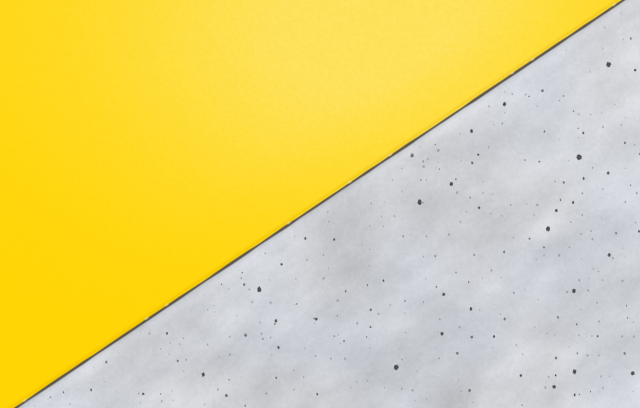
Reproduce this texture procedurally as a Shadertoy shader.

```glsl
// A glossy yellow panel meets a slab of pale concrete along a diagonal seam.
// The signed distance to the seam splits the two materials; fractal noise
// mottles the concrete, and hashed grid cells scatter its pores and chips.

#define SEAM_START vec2(0.0367, 0.0)
#define SEAM_END vec2(1.5265, 1.0)
#define SEAM_WIDTH 0.0027
#define GLOW_CENTER vec2(0.92, 0.92)
#define YELLOW_DEEP vec3(1.0, 0.834, 0.01)
#define YELLOW_PALE vec3(0.995, 0.885, 0.36)
#define CONCRETE vec3(0.80, 0.81, 0.83)
#define SEAM_COLOR vec3(0.30, 0.27, 0.24)
#define PORE_COLOR vec3(0.24, 0.24, 0.26)
#define MOTTLE 0.20
#define PORE_CELL 0.066
#define PORE_CHANCE 0.26

float hash(vec2 p) {
    vec3 h = fract(vec3(p.xyx) * 0.1031);
    h += dot(h, h.yzx + 33.33);
    return fract((h.x + h.y) * h.z);
}

float noise(vec2 p) {
    vec2 i = floor(p), f = fract(p);
    f = f * f * (3.0 - 2.0 * f);
    float low = mix(hash(i), hash(i + vec2(1, 0)), f.x);
    float high = mix(hash(i + vec2(0, 1)), hash(i + vec2(1, 1)), f.x);
    return mix(low, high, f.y);
}

float fbm(vec2 p) {
    float sum = 0.0, amp = 0.5;
    for (int i = 0; i < 5; i++) {
        sum += amp * noise(p);
        p = mat2(1.6, 1.2, -1.2, 1.6) * p + 7.3;
        amp *= 0.5;
    }
    return sum;
}

// Coverage of scattered dark holes, at most one per grid cell
float pores(vec2 p, float cell, float chance, float radius, float px) {
    vec2 id = floor(p / cell);
    float exists = step(hash(id + 3.7), chance);
    vec2 center = 0.2 + 0.6 * vec2(hash(id + 11.0), hash(id + 29.0));
    vec2 d = (fract(p / cell) - center) * cell;
    d.x *= 1.0 + 0.5 * hash(id + 47.0);
    float size = hash(id + 61.0);
    float r = radius * (0.45 + 0.75 * size * size);
    r *= 0.8 + 0.4 * noise(p * 500.0);
    return exists * (1.0 - smoothstep(r - px, r + px, length(d)));
}

vec3 yellowPanel(vec2 p, float dist) {
    // Soft reflection, stretched sideways and fading to the lower left
    vec2 g = (p - GLOW_CENTER) / vec2(0.66, 0.50);
    float glow = exp(-dot(g, g));
    glow *= mix(0.75, 1.0, smoothstep(0.0, 0.22, dist));
    glow += 0.12 * smoothstep(0.3, 1.0, p.y);
    vec3 color = mix(YELLOW_DEEP, YELLOW_PALE, clamp(glow, 0.0, 1.0));

    // Fine paint grain
    float grain = noise(p * 150.0) + noise(p * 290.0) - 1.0;
    color += grain * vec3(0.006, 0.009, 0.025) * (0.3 + glow);

    // Shaded lip beside the seam
    float lip = exp(-pow((dist - 0.007) / 0.004, 2.0));
    return color - lip * vec3(0.03, 0.05, 0.06);
}

vec3 concreteSlab(vec2 p, vec2 seam, float px) {
    // Broad clouds, stains along the seam direction and fine grit
    float clouds = fbm(p * 4.5 + 2.0) - 0.48;
    float stains = fbm(seam * vec2(9.0, 17.0) + 13.0) - 0.48;
    float grit = noise(p * 130.0) + noise(p * 260.0) - 1.0;
    float tone = MOTTLE * (0.55 * clouds + 0.65 * stains) + 0.018 * grit;

    // Paler toward the lower right, with a worn light rim at the seam
    tone += 0.03 * smoothstep(0.7, 1.6, p.x - 0.5 * p.y) - 0.008;
    tone += 0.035 * smoothstep(-0.045, -0.015, seam.y);
    vec3 color = CONCRETE + tone;
    color += vec3(-0.010, 0.0, 0.014) * (noise(p * 6.0 + 40.0) - 0.5);

    float holes = pores(p, PORE_CELL, PORE_CHANCE, 0.0054, px);
    holes = max(holes, 0.75 * pores(p + 0.37, 0.043, 0.17, 0.0030, px));
    holes = max(holes, 0.35 * pores(p + 5.1, 0.027, 0.20, 0.0026, px));
    holes *= smoothstep(-0.015, -0.035, seam.y);
    return mix(color, PORE_COLOR, 0.88 * holes);
}

void mainImage(out vec4 fragColor, in vec2 fragCoord) {
    vec2 p = fragCoord / iResolution.y;
    float px = 1.0 / iResolution.y;

    // Seam coordinates: x runs along it, y is positive on the panel
    vec2 along = normalize(SEAM_END - SEAM_START);
    vec2 rel = p - SEAM_START;
    vec2 seam = vec2(dot(rel, along), dot(rel, vec2(-along.y, along.x)));

    float panel = smoothstep(-px, px, seam.y);
    vec3 color = mix(concreteSlab(p, seam, px), yellowPanel(p, seam.y), panel);

    // Dark gap of uneven width with a soft shadow on the concrete
    float width = SEAM_WIDTH * (0.7 + 0.6 * noise(vec2(seam.x * 25.0, 4.0)));
    float gap = 1.0 - smoothstep(width - px, width + px, abs(seam.y + 0.001));
    float shadow = exp(min(seam.y, 0.0) / 0.005) * (1.0 - panel);
    color *= 1.0 - 0.25 * shadow;
    color = mix(color, SEAM_COLOR, 0.85 * gap);

    // Small pale chips along the rim
    float chipId = floor(seam.x / 0.06);
    float chipX = (fract(seam.x / 0.06) - 0.5) * 0.06;
    float chip = length(vec2(chipX * 0.6, seam.y - 0.003));
    float chipped = step(hash(vec2(chipId, 8.0)), 0.22);
    chipped *= 1.0 - smoothstep(0.003 - px, 0.003 + px, chip);
    color = mix(color, vec3(0.93, 0.86, 0.62), 0.6 * chipped);

    fragColor = vec4(clamp(color, 0.0, 1.0), 1.0);
}
```
